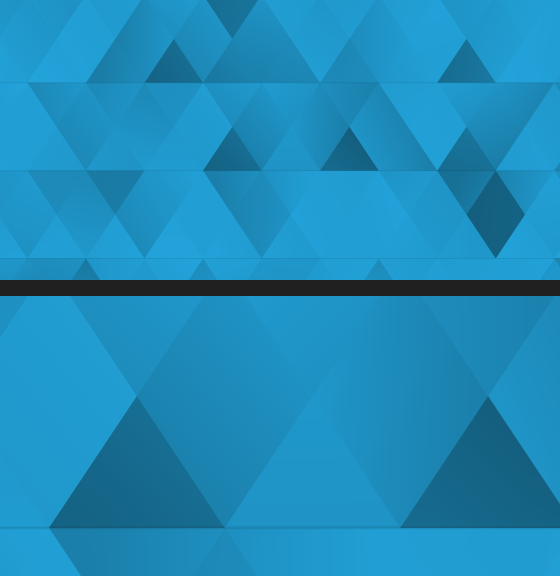
Top, the full canvas; bottom, a detail of the centre.
A WebGL 1 fragment shader for this background:

```glsl
precision highp float;

uniform vec2 u_resolution;

const vec3 SKY_BLUE = vec3(0.135, 0.65, 0.87);
const vec2 CELL = vec2(0.2091, 0.3138);   // lattice spacing and row height
const vec2 ORIGIN = vec2(0.0977, 0.0768); // one lattice vertex
const float SEAM_HALF_WIDTH = 0.0018;
const int SAMPLES = 3;

float hash(vec3 id) {
  return fract(sin(dot(id, vec3(127.1, 311.7, 74.7))) * 43758.545);
}

// Linear fade in a random direction, about 0.1 to 1
float fade(vec2 local, vec3 id) {
  float angle = 6.2832 * hash(id + 17.3);
  return clamp(0.6 + 0.55 * dot(local, vec2(cos(angle), sin(angle))), 0.1, 1.0);
}

// Light passed by one large translucent triangle
float triangleLight(vec2 p, float column, float row, float kind) {
  vec3 id = vec3(column, row, kind);
  float h = hash(id);
  float strength = 0.03 + 0.25 * h * h * h;
  return 1.0 - strength * fade(p - vec2(column, 0.5), id);
}

// Light passed by the occasional dark small cell, mostly at row bases
float cellLight(vec2 p, float a, float b, float row) {
  vec3 id = vec3(a, row, a - b + 5.0);
  float rare = step(0.86 + 0.11 * min(a - b, 1.0), hash(id));
  vec2 center = vec2(0.5 * (a + b + 1.0), 0.5 * (a - b));
  return 1.0 - rare * (0.18 + 0.17 * fade(p - center, id));
}

float seamLight(float t) {
  float d = min(t, 1.0 - t) * CELL.y;
  return 1.0 - 0.09 * (1.0 - smoothstep(0.5, 1.5, d / SEAM_HALF_WIDTH));
}

vec3 pattern(vec2 uv) {
  vec2 p = (uv - ORIGIN) / CELL;
  float row = floor(p.y);
  p.y -= row;

  // Diagonal strips: 0 = upright cell, 1 = diamond, 2 = inverted cell
  float a = floor(p.x + p.y);
  float b = floor(p.x - p.y);
  float cell = a - b;

  // Exactly two large triangles overlap at every point
  float light = triangleLight(p, a, row, step(1.5, cell));
  light *= triangleLight(p, a + 1.0 - cell, row, step(0.5, cell));
  light *= cellLight(p, a, b, row);
  return SKY_BLUE * light * seamLight(p.y);
}

void main() {
  // Supersampling smooths every edge
  vec3 sum = vec3(0.0);
  for (int j = 0; j < SAMPLES; j++) {
    for (int i = 0; i < SAMPLES; i++) {
      vec2 offset = (vec2(float(i), float(j)) + 0.5) / float(SAMPLES) - 0.5;
      sum += pattern((gl_FragCoord.xy + offset) / u_resolution.y);
    }
  }
  gl_FragColor = vec4(sum / float(SAMPLES * SAMPLES), 1.0);
}
```
